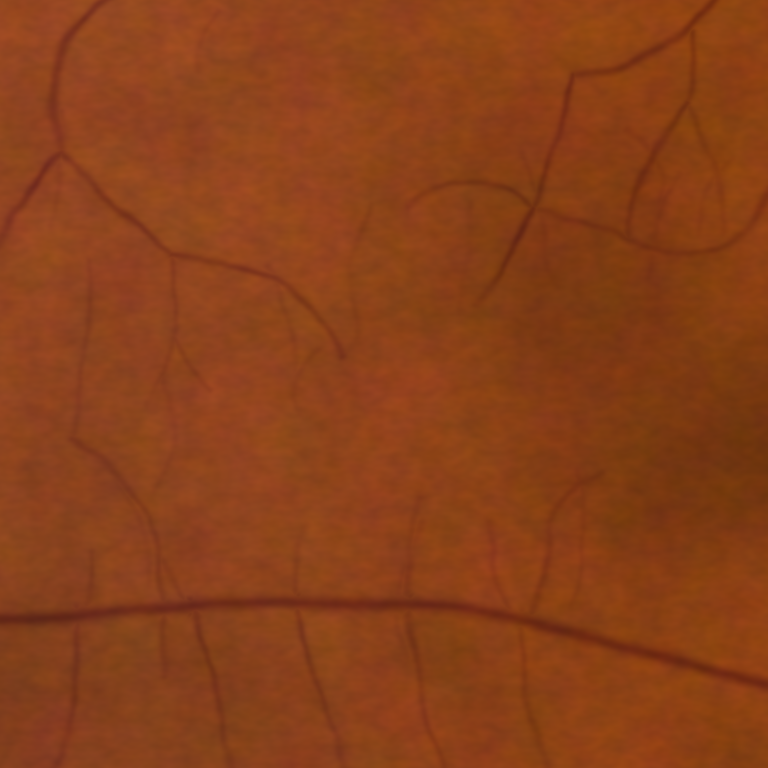
Give the GLSL for this texture, as a three.js fragment shader.

```glsl
varying vec2 vUv;

float hash(float n) {
  return fract(sin(n * 91.7) * 437.58);
}

vec2 gradient(vec2 cell) {
  float angle = 6.2832 * fract(sin(dot(cell, vec2(127.1, 311.7))) * 4375.85);
  return vec2(cos(angle), sin(angle));
}

float gradientNoise(vec2 p) {
  vec2 i = floor(p), f = fract(p);
  vec2 u = f * f * f * (f * (f * 6.0 - 15.0) + 10.0);
  vec2 e = vec2(1.0, 0.0);
  float low = mix(dot(gradient(i), f), dot(gradient(i + e), f - e), u.x);
  float high = mix(dot(gradient(i + e.yx), f - e.yx), dot(gradient(i + 1.0), f - 1.0), u.x);
  return mix(low, high, u.y);
}

float fbm(vec2 p) {
  float sum = 0.0, amp = 1.0;
  for (int i = 0; i < 4; i++) {
    sum += amp * gradientNoise(p);
    p = p * 2.1 + 17.3;
    amp *= 0.6;
  }
  return sum;
}

// Soft strand from a to b, bowed to the left of its direction and fading along it
float vessel(vec2 p, vec2 a, vec2 b, float bow, float width) {
  float len = distance(a, b);
  vec2 dir = (b - a) / len;
  float along = dot(p - a, dir);
  float t = clamp(along / len, 0.0, 1.0);
  float side = dot(p - a, vec2(-dir.y, dir.x)) - bow * 4.0 * t * (1.0 - t);
  float slope = bow * 4.0 * (1.0 - 2.0 * t) / len;
  vec2 offset = vec2(side / sqrt(1.0 + slope * slope), along - t * len);
  return (1.0 - 0.3 * t) * exp(-dot(offset, offset) / (width * width));
}

// Level on the left, bending down to the right
float trunkHeight(float x) {
  float past = x - 0.6;
  return 0.195 + 0.021 * smoothstep(0.0, 0.35, x) - 0.135 * (past + sqrt(past * past + 0.004));
}

// Branching vessels
float branches(vec2 p) {
  vec2 leftFork = vec2(0.083, 0.805), leftKnee = vec2(0.222, 0.665), hook = vec2(0.092, 0.43);
  vec2 rightKnee = vec2(0.745, 0.9), crossing = vec2(0.69, 0.725), split = vec2(0.225, 0.56);
  vec2 rightFork = vec2(0.89, 0.865), meeting = vec2(0.82, 0.685), bend = vec2(0.195, 0.33);
  vec2 elbow = vec2(0.715, 0.32);
  float v = 0.6 * vessel(p, vec2(0.15, 1.01), leftFork, -0.042, 0.0065);
  v = max(v, 0.62 * vessel(p, leftFork, vec2(-0.01, 0.67), -0.006, 0.0058));
  v = max(v, 0.6 * vessel(p, leftFork, leftKnee, -0.004, 0.0058));
  v = max(v, 0.5 * vessel(p, leftKnee, vec2(0.445, 0.535), 0.045, 0.0054));
  v = max(v, 0.28 * vessel(p, leftKnee, split, 0.004, 0.005));
  v = max(v, 0.24 * vessel(p, split, vec2(0.275, 0.495), -0.004, 0.0045));
  v = max(v, 0.24 * vessel(p, split, vec2(0.195, 0.47), 0.006, 0.0045));
  v = max(v, 0.26 * vessel(p, hook, vec2(0.115, 0.66), -0.004, 0.005));
  v = max(v, 0.38 * vessel(p, hook, bend, 0.008, 0.0052));
  v = max(v, 0.34 * vessel(p, bend, vec2(0.215, 0.12), 0.006, 0.0052));
  v = max(v, 0.68 * vessel(p, vec2(0.94, 1.01), rightKnee, 0.022, 0.0065));
  v = max(v, 0.6 * vessel(p, rightKnee, crossing, 0.008, 0.0058));
  v = max(v, 0.58 * vessel(p, crossing, vec2(0.62, 0.605), 0.004, 0.0058));
  v = max(v, 0.48 * vessel(p, vec2(0.9, 0.955), rightFork, 0.004, 0.0058));
  v = max(v, 0.52 * vessel(p, rightFork, meeting, -0.014, 0.0056));
  v = max(v, 0.28 * vessel(p, rightFork, vec2(0.945, 0.7), 0.012, 0.0054));
  v = max(v, 0.55 * vessel(p, vec2(1.01, 0.765), meeting, 0.055, 0.0064));
  v = max(v, 0.42 * vessel(p, meeting, crossing, -0.008, 0.0056));
  v = max(v, 0.38 * vessel(p, crossing, vec2(0.53, 0.73), -0.035, 0.0052));
  v = max(v, 0.38 * vessel(p, vec2(0.69, 0.19), elbow, -0.004, 0.0052));
  v = max(v, 0.3 * vessel(p, elbow, vec2(0.785, 0.385), 0.01, 0.005));
  return v;
}

// Faint twigs hanging from the trunk, and loose ones scattered around
float twigs(vec2 p) {
  float v = 0.0;
  for (int i = 0; i < 5; i++) {
    float n = float(i);
    float x = 0.1 + 0.145 * n;
    vec2 root = vec2(x, trunkHeight(x));
    vec2 tip = root + vec2(0.08 * hash(n + 5.0) - 0.05, 0.07 + 0.12 * hash(n + 9.0));
    vec2 foot = vec2(x + 0.14 * hash(n + 21.0) - 0.05, -0.01);
    float bow = 0.024 * hash(n + 31.0) - 0.012;
    v = max(v, 0.27 * vessel(p, root - vec2(0.0, 0.01), tip, bow, 0.005));
    v = max(v, (0.28 + 0.15 * hash(n + 17.0)) * vessel(p, root + vec2(0.0, 0.01), foot, -bow, 0.0054));
  }
  for (int i = 0; i < 14; i++) {
    float n = float(i);
    vec2 top = vec2(0.08 + 0.067 * n, 0.3 + 0.7 * hash(n + 41.0));
    vec2 end = top - vec2(0.1 * hash(n + 47.0) - 0.05, 0.08 + 0.1 * hash(n + 53.0));
    v = max(v, 0.17 * vessel(p, top, end, 0.04 * hash(n + 61.0) - 0.02, 0.005));
  }
  return v;
}

void main() {
  vec2 p = vUv;

  // Mottled tissue, rosier on the left and more orange on the right
  vec3 color = mix(vec3(0.573, 0.274, 0.126), vec3(0.552, 0.254, 0.075), smoothstep(0.1, 0.95, p.x));
  color *= 1.0 + 0.1 * fbm(p * 4.5) + 0.07 * gradientNoise(p * vec2(38.0, 55.0));
  color *= 1.0 + 0.045 * gradientNoise(p * vec2(75.0, 120.0));
  color += vec3(0.014, -0.022, 0.018) * fbm(p * 9.0 + 31.0);
  color += vec3(0.02, 0.01, -0.025) * gradientNoise(p * vec2(24.0, 34.0) + 7.0);

  // Broad shadows
  vec2 right = (p - vec2(1.02, 0.43)) / vec2(0.27, 0.16), upper = p - vec2(0.72, 0.64);
  color *= 1.0 - 0.18 * exp(-dot(right, right));
  color *= 1.0 - 0.1 * exp(-dot(upper, upper) * 40.0);
  color *= 1.0 - 0.13 * exp(-dot(p, p) * 10.0);

  // Vessels with a slight wander and uneven filling
  vec2 q = p + 0.011 * vec2(gradientNoise(p * 13.0), gradientNoise(p * 13.0 + 50.0));
  q += 0.003 * vec2(gradientNoise(p * 37.0), gradientNoise(p * 37.0 + 50.0));
  float away = (mix(p.y, q.y, 0.4) - trunkHeight(p.x)) / 0.0088;
  float blood = max(branches(q), twigs(q)) * (0.95 + 0.6 * gradientNoise(p * 14.0 + 3.0));
  blood = max(blood, 0.74 * exp(-away * away));
  color *= mix(vec3(1.0), vec3(0.7, 0.5, 0.8), blood);

  gl_FragColor = vec4(color, 1.0);
}
```
